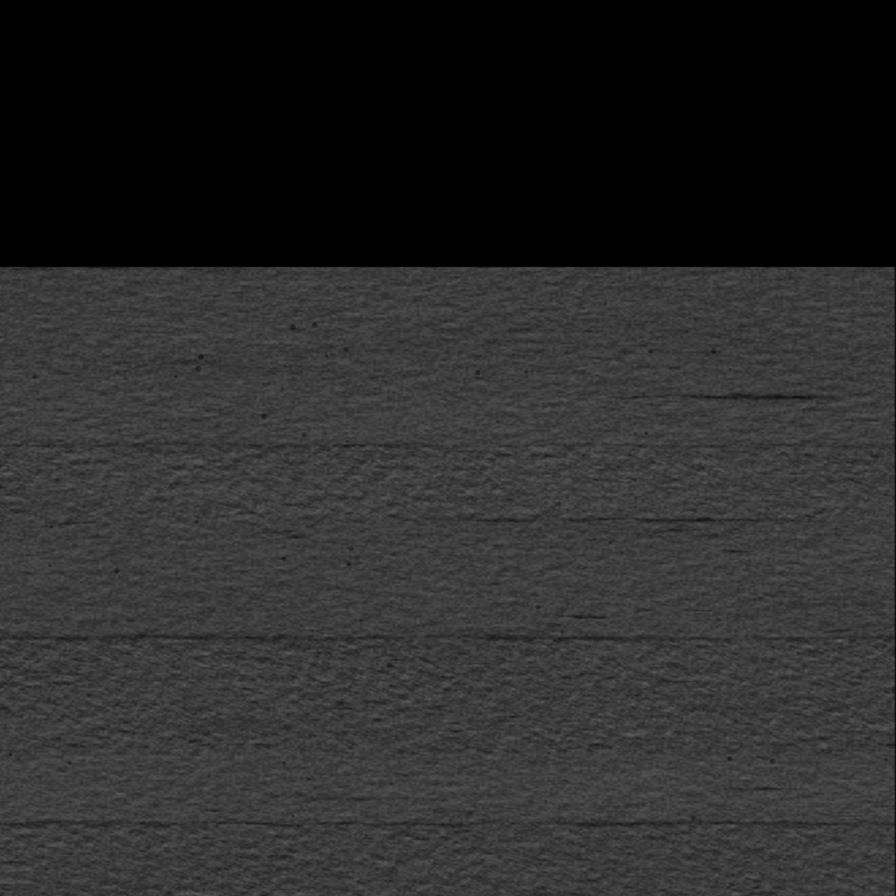
Give the GLSL for this texture, as a WebGL 2 fragment shader.

```glsl
#version 300 es
precision highp float;
// Dark board-formed concrete: stacked rough and smooth bands under a plain black strip.

#define WALL_TOP 0.702
#define BASE_TONE 0.237
#define COARSE_RELIEF 0.25
#define FINE_RELIEF 0.17
#define GRIT 0.075
#define STAIN 0.035
#define PORE_CELLS 42.0
#define LIGHT_STEP vec2(-0.0012, 0.0026)

uniform vec2 u_resolution;
out vec4 fragColor;

const int BANDS = 7;
const int SEAMS = 9;

// Upper edge, roughness and tone shift of each band, from the top down
const vec3 BAND[BANDS] = vec3[](
  vec3(0.702, 0.22, 0.000), vec3(0.555, 0.04, 0.008),
  vec3(0.503, 1.00, 0.002), vec3(0.421, 0.38, 0.004),
  vec3(0.288, 1.00, -0.004), vec3(0.160, 0.48, 0.014),
  vec3(0.081, 0.90, -0.006));

// Height, left end, right end and depth of each dark crack
const vec4 SEAM[SEAMS] = vec4[](
  vec4(0.557, 0.66, 0.95, 0.11), vec4(0.503, -0.1, 1.10, 0.05),
  vec4(0.420, 0.42, 0.93, 0.09), vec4(0.288, -0.1, 1.10, 0.08),
  vec4(0.291, 0.46, 0.66, 0.09), vec4(0.119, 0.78, 0.93, 0.11),
  vec4(0.108, 0.30, 0.46, 0.07), vec4(0.081, -0.1, 1.10, 0.08),
  vec4(0.699, -0.1, 0.30, 0.06));

float hash(vec2 p) {
  vec3 q = fract(vec3(p.xyx) * 0.1031);
  q += dot(q, q.yzx + 33.33);
  return fract((q.x + q.y) * q.z);
}

float noise(vec2 p) {
  vec2 i = floor(p), f = fract(p);
  f = f * f * (3.0 - 2.0 * f);
  return mix(mix(hash(i), hash(i + vec2(1, 0)), f.x),
             mix(hash(i + vec2(0, 1)), hash(i + vec2(1, 1)), f.x), f.y);
}

float fbm(vec2 p) {
  float sum = 0.0, amp = 0.5;
  for (int i = 0; i < 3; i++) {
    sum += amp * noise(p);
    p = p * 2.03 + 17.3;
    amp *= 0.5;
  }
  return sum;
}

// Slanted lumps on rough boards, long flat grain on smooth ones
float coarseHeight(vec2 p) { return fbm(vec2(p.x * 95.0 + p.y * 45.0, p.y * 145.0)); }
float fineHeight(vec2 p) { return fbm(vec2(p.x * 60.0, p.y * 170.0) + 50.0); }

// Small round holes scattered one to a cell
float pores(vec2 p, float px) {
  vec2 cell = floor(p * PORE_CELLS);
  vec2 center = 0.2 + 0.6 * vec2(hash(cell + 3.1), hash(cell + 8.7));
  float radius = mix(0.0012, 0.0032, hash(cell + 5.5));
  float d = length(fract(p * PORE_CELLS) - center) / PORE_CELLS;
  return step(0.93, hash(cell)) * (1.0 - smoothstep(radius - px, radius + px, d));
}

float cracks(vec2 p) {
  float dark = 0.0;
  for (int i = 0; i < SEAMS; i++) {
    vec4 s = SEAM[i];
    float wobble = 0.006 * (fbm(vec2(p.x * 16.0, float(i) * 9.0)) - 0.44);
    float ends = smoothstep(s.y, s.y + 0.06, p.x) * (1.0 - smoothstep(s.z - 0.06, s.z, p.x));
    float width = 0.0014 + 0.0018 * noise(vec2(p.x * 35.0, float(i) * 4.0));
    float d = (p.y - s.x - wobble) / width;
    float broken = 0.35 + 0.9 * noise(vec2(p.x * 24.0, float(i) * 7.0));
    dark += s.w * ends * broken * exp(-d * d);
  }
  return dark;
}

void main() {
  vec2 p = gl_FragCoord.xy / u_resolution;
  float px = 1.0 / u_resolution.y;

  // Pick the band
  float edgeY = p.y + 0.003 * (noise(vec2(p.x * 22.0, 4.0)) - 0.5);
  vec2 band = BAND[0].yz;
  for (int i = 1; i < BANDS; i++)
    band = mix(band, BAND[i].yz, 1.0 - smoothstep(-0.0025, 0.0025, edgeY - BAND[i].x));
  float rough = band.x * mix(0.75, 1.15, noise(p * vec2(7.0, 25.0)));

  // Light the relief from above
  float coarse = coarseHeight(p) - coarseHeight(p + LIGHT_STEP);
  float fine = fineHeight(p) - fineHeight(p + LIGHT_STEP);
  float tone = BASE_TONE + band.y;
  tone += COARSE_RELIEF * rough * coarse + FINE_RELIEF * (1.0 - 0.5 * rough) * fine;
  tone += GRIT * (noise(p * vec2(330.0, 420.0)) - 0.5);

  // Long stains, short scratches, pores and cracks
  tone += STAIN * (fbm(p * vec2(4.0, 32.0)) - 0.44);
  float scratch = smoothstep(0.66, 0.82, fbm(p * vec2(18.0, 125.0) + 31.0));
  tone -= 0.09 * scratch * (0.35 + 0.65 * smoothstep(0.1, 0.4, band.x));
  tone -= 0.10 * pores(p, px) * (1.0 - smoothstep(0.4, 0.9, band.x));
  tone -= cracks(p);

  // Black strip above and a hairline at the right edge
  float wall = 1.0 - smoothstep(WALL_TOP - px, WALL_TOP + px, p.y);
  wall *= 1.0 - 0.7 * smoothstep(0.9975, 0.9995, p.x);
  fragColor = vec4(vec3(max(tone, 0.03) * wall), 1.0);
}
```
